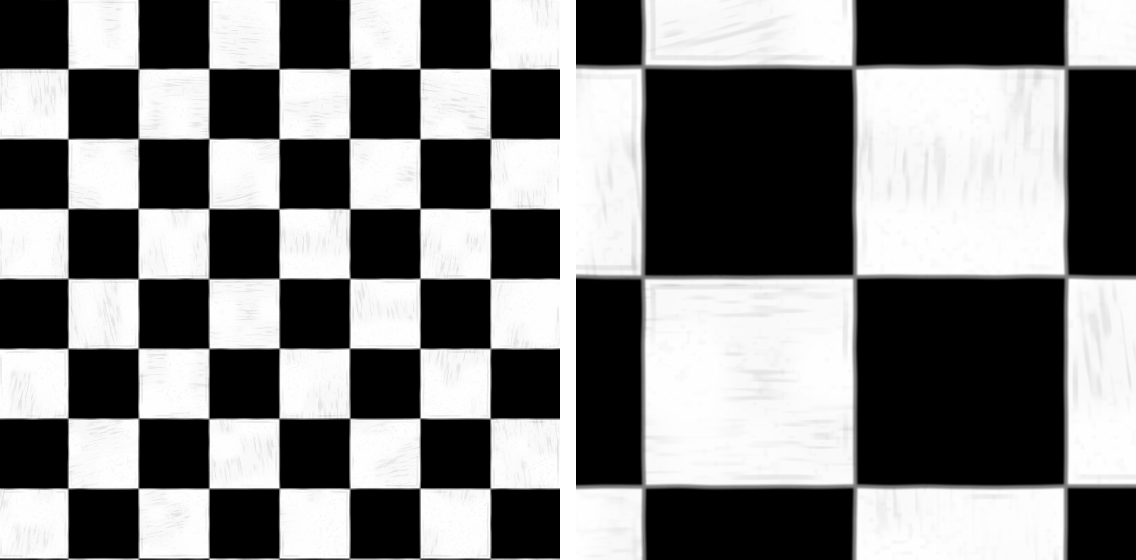
Left, the full canvas; right, a detail of the centre.
Give the GLSL for this pattern, as a Shadertoy shader.

```glsl
float hash(vec2 p) {
    vec3 q = fract(vec3(p.xyx) * vec3(0.1031, 0.103, 0.0973));
    q += dot(q, q.yzx + 33.33);
    return fract((q.x + q.y) * q.z);
}

float noise(vec2 p) {
    vec2 i = floor(p), f = fract(p);
    f = f * f * (3.0 - 2.0 * f);
    return mix(mix(hash(i), hash(i + vec2(1, 0)), f.x),
               mix(hash(i + vec2(0, 1)), hash(i + vec2(1, 1)), f.x), f.y);
}

// Alternates between -1 and 1 per cell, with soft crossings at the borders
vec2 softSquareWave(vec2 p, float width) {
    vec2 f = fract(p);
    vec2 parity = 1.0 - 2.0 * mod(floor(p), 2.0);
    return parity * smoothstep(0.0, width, min(f, 1.0 - f));
}

// Faint brush marks, differently oriented and placed in each cell
float brushWear(vec2 p) {
    vec2 cell = floor(p), f = fract(p);
    float seed = hash(cell + 17.0);
    float angle = 1.5708 * step(0.5, seed) + 0.5 * (hash(cell + 41.0) - 0.5);
    float c = cos(angle), s = sin(angle);
    vec2 q = mat2(c, -s, s, c) * f + 20.0 * seed + 10.0;
    float strokes = smoothstep(0.5, 0.95, noise(q * vec2(7.0, 48.0)));
    float patches = smoothstep(0.4, 0.85, noise(p * 3.1 + 50.0));
    float grain = smoothstep(0.6, 1.0, noise(p * 38.0 + 90.0));
    return patches * (0.07 * strokes + 0.02) + 0.035 * grain * noise(p * 5.0 + 30.0);
}

// Broken pale outline just inside each cell
float innerRim(vec2 p) {
    vec2 f = fract(p);
    vec2 d = min(f, 1.0 - f);
    float line = 1.0 - smoothstep(0.006, 0.018, abs(min(d.x, d.y) - 0.045));
    return 0.07 * line * smoothstep(0.35, 0.8, noise(p * 4.3 + 70.0));
}

void mainImage(out vec4 fragColor, in vec2 fragCoord) {
    vec2 uv = fragCoord / iResolution.xy;

    // Eight by eight grid, slightly off square
    vec2 p = (uv - vec2(0.4993, 0.5018)) / vec2(0.1257, 0.1249) + 4.0;
    vec2 wobble = vec2(noise(p * 6.0 + 11.0), noise(p * 6.0 + 63.0)) - 0.5;
    p += 0.006 * wobble;

    float edge = max(0.018, 8.0 / min(iResolution.x, iResolution.y));
    vec2 wave = softSquareWave(p, edge);
    float white = 0.5 + 0.5 * wave.x * wave.y;

    // Wear shows only on the light squares
    float paint = 0.995 - brushWear(p) - innerRim(p);
    fragColor = vec4(vec3(white * paint), 1.0);
}
```
